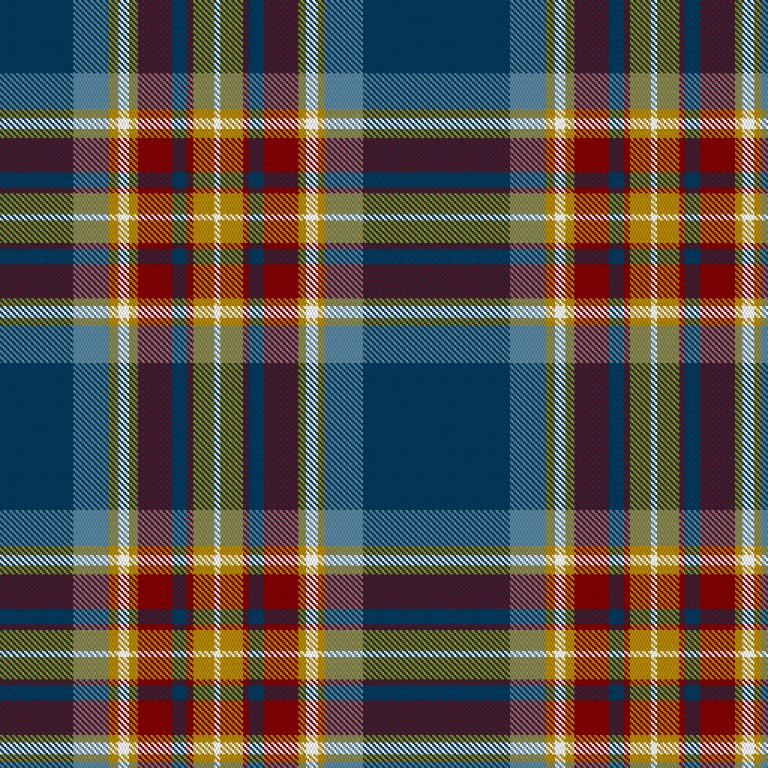
This pattern is drawn by a Shadertoy shader. Its source:

```glsl
const float THREADS = 512.0;   // threads across the canvas
const float SETT = 291.0;      // threads in one repeat
const float PIVOT = 145.3;     // mirror axis of the sett
const int SAMPLES = 3;         // supersampling per axis

const vec3 NAVY  = vec3(0.00, 0.21, 0.34);
const vec3 GOLD  = vec3(0.66, 0.495, 0.00);
const vec3 RED   = vec3(0.475, 0.00, 0.00);
const vec3 SKY   = vec3(0.32, 0.49, 0.58);
const vec3 WHITE = vec3(0.88);

float hash(vec2 p) {
    vec3 q = fract(vec3(p.xyx) * 0.1031);
    q += dot(q, q.yzx + 33.33);
    return fract((q.x + q.y) * q.z);
}

// Distance in threads from the nearest mirror axis
float mirrorDistance(float thread, float pivot, float period) {
    return abs(mod(thread - pivot + 0.5 * period, period) - 0.5 * period);
}

// Stripe sequence from the mirror axis outwards
vec3 settColor(float d) {
    if (d < 2.0)  return WHITE;
    if (d < 16.6) return GOLD;
    if (d < 20.3) return RED;
    if (d < 30.6) return NAVY;
    if (d < 53.3) return RED;
    if (d < 58.9) return GOLD;
    if (d < 66.3) return WHITE;
    if (d < 71.9) return GOLD;
    if (d < 96.4) return SKY;
    return NAVY;
}

// Alternating light and shade of the crossings, plus faint fibre variation
float weaveShade(vec2 cell) {
    float raised = mod(cell.x + floor(cell.y * 0.5), 2.0);
    return mix(0.89, 1.10, raised) + 0.03 * (hash(cell) - 0.5);
}

// Two-over-two twill: warp and weft alternate along diagonals
vec3 twill(vec2 p) {
    vec2 cell = floor(p);
    vec2 center = cell + 0.5;
    vec3 warp = settColor(mirrorDistance(center.x, PIVOT, SETT));
    vec3 weft = settColor(mirrorDistance(center.y, PIVOT, SETT));
    float weftOnTop = step(2.0, mod(cell.x - cell.y, 4.0));
    return mix(warp, weft, weftOnTop) * weaveShade(cell);
}

void mainImage(out vec4 fragColor, in vec2 fragCoord) {
    vec3 sum = vec3(0.0);
    for (int j = 0; j < SAMPLES; j++) {
        for (int i = 0; i < SAMPLES; i++) {
            vec2 offset = (vec2(i, j) + 0.5) / float(SAMPLES) - 0.5;
            vec2 uv = (fragCoord + offset) / iResolution.y;
            uv.y = 1.0 - uv.y;   // threads are counted from the top
            sum += twill(uv * THREADS);
        }
    }
    fragColor = vec4(sum / float(SAMPLES * SAMPLES), 1.0);
}
```
